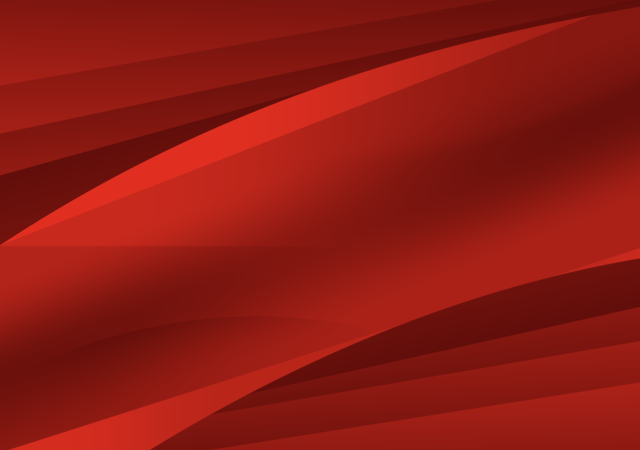
Write a WebGL 1 fragment shader that draws this background.

```glsl
precision highp float;
// A broad red satin ribbon sweeps diagonally between two fans of flat pleats.
// Curves in canvas units bound the ribbon; a scalar tone is shaded for each
// part, layered with smooth edges, then turned into a red by a linear ramp.

uniform vec2 u_resolution;

// Colour ramp: tone is the red channel.
const vec3 DEEP_RED = vec3(0.44, 0.07, 0.05);
const vec3 BRIGHT_RED = vec3(0.82, 0.17, 0.12);

// Pleat fans: edge heights on the near side, slopes and tones along the edges.
const vec3 UPPER_STARTS = vec3(0.610, 0.703, 0.810);
const vec3 UPPER_SLOPES = vec3(0.394, 0.300, 0.244);
const vec3 UPPER_TONES = vec3(0.58, 0.65, 0.66);
const vec3 LOWER_STARTS = vec3(0.682, 0.758, 0.850);
const vec3 LOWER_SLOPES = vec3(0.316, 0.243, 0.223);
const vec3 LOWER_TONES = vec3(0.55, 0.62, 0.68);
const float PLEAT_FALLOFF = 0.85;
const float PLEAT_SHADOW = 0.38;

// Ribbon: shaded valley, horizontal fold and bright rims.
const float VALLEY_START = 0.165;
const float VALLEY_SLOPE = 0.59;
const float VALLEY_WIDTH = 0.21;
const float FOLD_HEIGHT = 0.453;
const float RIM_SLOPE = 0.552;
const float LOWER_RIM_START = 0.013;
const float LOWER_RIM_SLOPE = 0.4545;

// Antialiased step across a signed height.
float edge(float d) {
  float soft = 0.9 / u_resolution.y;
  return smoothstep(-soft, soft, d);
}

// Overlapping pleats, brightest along their lower edges.
float pleatFan(vec2 p, vec3 starts, vec3 slopes, vec3 tones, float sideFade) {
  float firstLine = starts.x + slopes.x * p.x;
  float tone = PLEAT_SHADOW + 0.5 * max(firstLine - p.y, 0.0);
  for (int i = 0; i < 3; i++) {
    float d = p.y - starts[i] - slopes[i] * p.x;
    float lit = tones[i] - PLEAT_FALLOFF * max(d, 0.0) - sideFade * p.x;
    tone = mix(tone, max(lit, PLEAT_SHADOW), edge(d));
  }
  return tone;
}

// Shadow just under a curve, fading downward.
float crease(float d, float reach) {
  return edge(-d) * exp(-max(-d, 0.0) / reach);
}

// Satin body: a dark diagonal valley between two lit slopes.
float ribbonBody(vec2 p) {
  float d = p.y - VALLEY_START - VALLEY_SLOPE * p.x;
  float middle = (p.x - 0.5) / 0.24;
  float valley = 0.425 + 0.09 * exp(-middle * middle);
  float upperLight = mix(0.70, 0.53, smoothstep(0.35, 0.9, p.x));
  float lowerLight = mix(0.56, 0.67, smoothstep(0.1, 0.6, p.x));
  float light = mix(lowerLight, upperLight, step(0.0, d));
  float tone = mix(valley, light, smoothstep(0.0, VALLEY_WIDTH, abs(d)));

  // Horizontal fold, lit from above on the left.
  float foldFade = 1.0 - smoothstep(0.2, 0.6, p.x);
  tone += 0.08 * foldFade * edge(p.y - FOLD_HEIGHT);

  // Faint arched creases on either side of the valley.
  float lowX = p.x - 0.4;
  float lowArc = 0.297 - 0.9 * lowX * lowX;
  float lowMask = smoothstep(0.0, 0.2, p.x) * (1.0 - smoothstep(0.4, 0.64, p.x));
  tone -= 0.05 * lowMask * crease(p.y - lowArc, 0.06);
  float highX = p.x - 0.5;
  float highArc = 0.647 + 0.72 * highX * highX;
  float highMask = smoothstep(0.35, 0.7, p.x);
  tone -= 0.025 * highMask * smoothstep(-0.02, 0.02, highArc - p.y)
        * smoothstep(-0.12, 0.0, p.y - highArc);
  return tone;
}

void main() {
  vec2 p = gl_FragCoord.xy / u_resolution;

  // Curves bounding the ribbon.
  float top = 0.455 + p.x * (0.936 + p.x * (0.115 * p.x - 0.521));
  float t = p.x - 0.234;
  float bottom = t * (0.87 - 0.41 * t);

  // Ribbon with its upper and lower bright rims.
  float tone = ribbonBody(p);
  float upperRim = p.y - 0.455 - RIM_SLOPE * p.x;
  float upperRimTone = mix(0.88, 0.62, smoothstep(0.3, 1.0, p.x));
  tone = mix(tone, upperRimTone, edge(upperRim));
  float lowerRim = LOWER_RIM_SLOPE * (p.x - LOWER_RIM_START) - p.y;
  float lowerRimTone = 0.73 + 0.10 * smoothstep(0.25, 0.5, abs(p.x - 0.6));
  tone = mix(tone, lowerRimTone, edge(lowerRim));

  // Pleats behind; the lower fan is the upper one turned half way round.
  float upper = pleatFan(p, UPPER_STARTS, UPPER_SLOPES, UPPER_TONES, 0.25);
  float lower = pleatFan(1.0 - p, LOWER_STARTS, LOWER_SLOPES, LOWER_TONES, 0.15);
  tone = mix(tone, upper, edge(p.y - top));
  tone = mix(tone, lower, edge(bottom - p.y));

  float ramp = (tone - DEEP_RED.r) / (BRIGHT_RED.r - DEEP_RED.r);
  gl_FragColor = vec4(DEEP_RED + (BRIGHT_RED - DEEP_RED) * ramp, 1.0);
}
```
